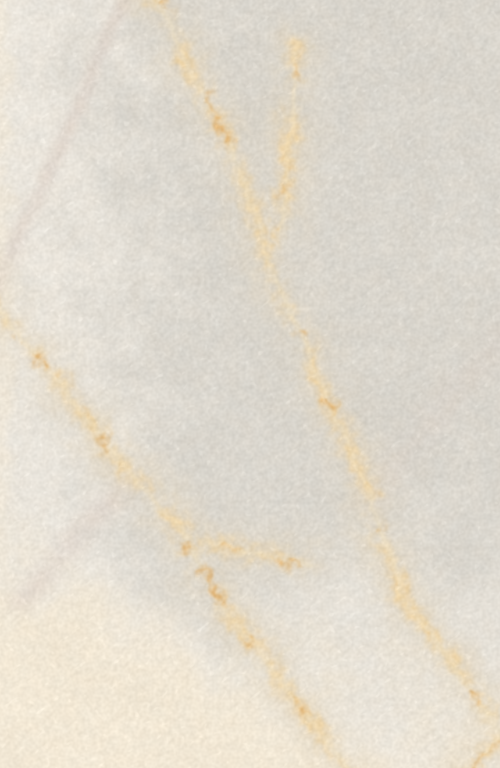
Give the GLSL for this texture, as a Shadertoy shader.

```glsl
// Pale polished marble with broken golden veins and faint mauve fractures.

vec2 hashGradient(vec2 cell) {
    vec3 h = fract(cell.xyx * vec3(0.1031, 0.1030, 0.0973));
    h += dot(h, h.yzx + 33.33);
    float angle = 6.2832 * fract((h.x + h.y) * h.z);
    return vec2(cos(angle), sin(angle));
}

float gradientNoise(vec2 p) {
    vec2 i = floor(p), f = fract(p);
    vec2 u = f * f * f * (f * (f * 6.0 - 15.0) + 10.0);
    vec2 e = vec2(0.0, 1.0);
    float low = mix(dot(hashGradient(i), f), dot(hashGradient(i + e.yx), f - e.yx), u.x);
    float high = mix(dot(hashGradient(i + e.xy), f - e.xy), dot(hashGradient(i + e.yy), f - e.yy), u.x);
    return mix(low, high, u.y);
}

float fbm(vec2 p) {
    float sum = 0.0, amplitude = 0.7;
    for (int i = 0; i < 4; i++) {
        sum += amplitude * gradientNoise(p);
        p = mat2(1.6, 1.2, -1.2, 1.6) * p + 7.3;
        amplitude *= 0.5;
    }
    return sum;
}

float segmentDistance(vec2 p, vec2 a, vec2 b) {
    vec2 ab = b - a;
    return length(p - a - ab * clamp(dot(p - a, ab) / dot(ab, ab), 0.0, 1.0));
}

float softLine(float d, float width) {
    return exp(-d * d / (width * width));
}

// Nearest distance to the two long veins and their short branches
float goldDistance(vec2 p) {
    vec2 rightVein[7] = vec2[7](vec2(0.195, 1.02), vec2(0.319, 0.766), vec2(0.345, 0.681),
        vec2(0.417, 0.505), vec2(0.482, 0.355), vec2(0.527, 0.219), vec2(0.665, 0.03));
    vec2 leftVein[5] = vec2[5](vec2(-0.02, 0.625), vec2(0.143, 0.414), vec2(0.228, 0.320),
        vec2(0.306, 0.193), vec2(0.46, -0.01));
    float d = segmentDistance(p, vec2(0.267, 0.290), vec2(0.404, 0.264));
    d = min(d, segmentDistance(p, vec2(0.388, 0.941), vec2(0.365, 0.694)));
    d = min(d, segmentDistance(p, vec2(0.61, -0.01), vec2(0.66, 0.05)));
    for (int i = 0; i < 6; i++) d = min(d, segmentDistance(p, rightVein[i], rightVein[i + 1]));
    for (int i = 0; i < 4; i++) d = min(d, segmentDistance(p, leftVein[i], leftVein[i + 1]));
    return d;
}

void mainImage(out vec4 fragColor, in vec2 fragCoord) {
    vec2 uv = fragCoord / iResolution.xy;
    vec2 p = vec2(uv.x * 0.652, uv.y);
    float cloud = fbm(p * 5.0 + 3.0);
    float patches = fbm(p * 16.0 + 21.0);

    // Grey body, paler at the left and lower right, cream along the bottom
    vec3 color = vec3(0.850, 0.834, 0.800);
    float pale = smoothstep(0.44, 0.04, uv.x + 0.3 * cloud - 0.1 * patches);
    pale += 0.8 * smoothstep(0.38, 0.12, uv.y + 0.2 * cloud);
    color = mix(color, vec3(0.917, 0.898, 0.862), clamp(pale + 0.3 * patches, 0.0, 1.0));
    float cream = smoothstep(0.37, 0.14, uv.y + 0.26 * uv.x + 0.2 * cloud + 0.08 * patches);
    cream = max(cream, 0.5 * smoothstep(0.04, 0.0, uv.x + 0.05 * patches));
    color = mix(color, vec3(0.950, 0.910, 0.836), cream);
    color += 0.016 * cloud + 0.014 * patches;

    // Faint mauve fractures rising to the right
    vec2 bend = 0.012 * vec2(fbm(p * 9.0), fbm(p * 9.0 + 40.0));
    float upper = segmentDistance(p + bend, vec2(-0.01, 0.62), vec2(0.17, 1.01));
    float lower = segmentDistance(p + bend, vec2(0.026, 0.219), vec2(0.169, 0.375));
    float side = segmentDistance(p + bend, vec2(0.482, 0.355), vec2(0.66, 0.565));
    float mauve = 0.6 * softLine(upper, 0.011) + 0.5 * softLine(lower, 0.018) + 0.3 * softLine(side, 0.022);
    color = mix(color, vec3(0.855, 0.805, 0.765), mauve * (0.8 + 0.8 * patches));

    // Golden veins: tan halo, speckled core, thin pale thread, few rusty knots
    vec2 ragged = 0.014 * vec2(fbm(p * 15.0 + 5.0), fbm(p * 15.0 + 60.0));
    vec2 frayed = 0.010 * vec2(gradientNoise(p * 80.0), gradientNoise(p * 80.0 + 31.0));
    float d = goldDistance(p + ragged + frayed);
    float thread = goldDistance(p + ragged);
    float broken = smoothstep(-0.3, 0.3, fbm(p * 14.0 + 80.0));
    float speckle = smoothstep(-0.45, 0.35, gradientNoise(p * 95.0 + 17.0));
    float knots = smoothstep(0.08, 0.4, fbm(p * 20.0 + 11.0));
    float halo = softLine(d, 0.036) * (0.3 + 0.7 * broken);
    color = mix(color, vec3(0.890, 0.838, 0.745), 0.65 * halo);
    color = mix(color, vec3(0.925, 0.825, 0.650), softLine(d, 0.0115) * (0.2 + 0.8 * broken) * (0.6 + 0.4 * speckle));
    color = mix(color, vec3(0.95, 0.89, 0.76), 0.3 * softLine(thread, 0.0035));
    color = mix(color, vec3(0.86, 0.67, 0.41), 0.8 * softLine(d, 0.0075) * knots * (0.4 + 0.6 * speckle));

    // Slanted crystalline grain with sparse bright flecks
    vec2 slant = mat2(0.8, -0.6, 0.6, 0.8) * p;
    float grain = 0.8 * gradientNoise(slant * vec2(70.0, 92.0)) + gradientNoise(slant * vec2(130.0, 165.0) + 9.0);
    grain += 1.1 * gradientNoise(p * 215.0 + 27.0);
    float flecks = smoothstep(0.28, 0.58, gradientNoise(slant * vec2(100.0, 125.0) + 50.0));
    color += 0.028 * grain + 0.028 * flecks;
    color.rb += vec2(0.007, -0.007) * gradientNoise(p * 48.0 + 70.0);

    fragColor = vec4(clamp(color, 0.0, 1.0), 1.0);
}
```
